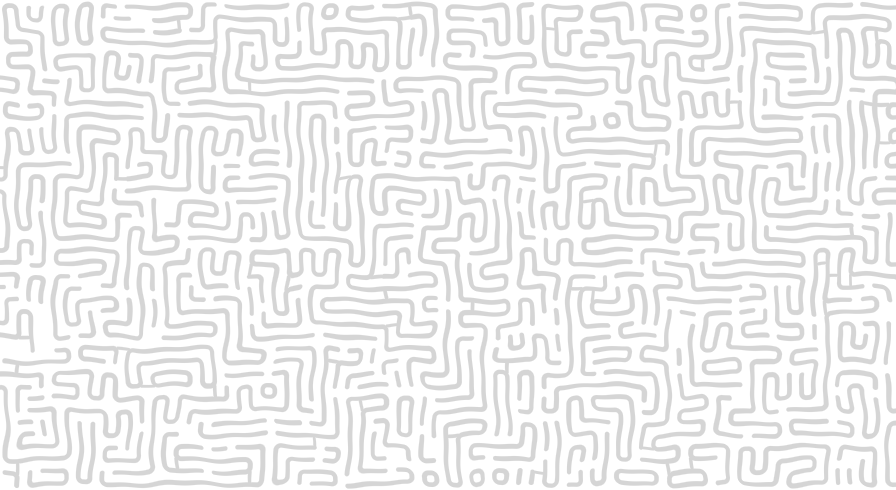
A Shadertoy shader for this pattern:

```glsl
// Hand-drawn labyrinth: grey rounded strokes on white, with gaps and a few thin bridges.
// Coarse nodes each point to a neighbour, swirling around cellular patch centres;
// the strokes are the outline of those links, drawn tile by tile on a grid twice as fine.

const float ROWS = 40.0;            // stroke rows over the canvas height
const float HALF_WIDTH = 0.187;     // stroke half width, in rows
const float CORNER_RADIUS = 0.4;
const float CUT_CHANCE = 0.1;
const float BRIDGE_CHANCE = 0.018;
const vec3 PAPER = vec3(1.0);
const vec3 INK = vec3(0.835);

float hash(vec2 p, float seed) {
    vec3 q = fract(vec3(p.xyx) * vec3(0.1031, 0.1030, 0.0973) + seed * 0.137);
    q += dot(q, q.yzx + 33.33);
    return fract((q.x + q.y) * q.z);
}

// Offset from the nearest scattered centre, by Chebyshev distance.
vec2 patchOffset(vec2 p, float size) {
    vec2 base = floor(p / size);
    vec2 best = vec2(1e3);
    for (int j = -1; j <= 1; j++)
    for (int i = -1; i <= 1; i++) {
        vec2 cell = base + vec2(i, j);
        vec2 centre = (cell + vec2(hash(cell, 1.0), hash(cell, 2.0))) * size;
        vec2 offset = p - centre;
        if (max(abs(offset.x), abs(offset.y)) < max(abs(best.x), abs(best.y))) best = offset;
    }
    return best;
}

// Axis direction a coarse node points to: along square rings, or random.
vec2 heading(vec2 node, float randomShare) {
    float pick = hash(node, 3.0);
    if (hash(node, 4.0) < randomShare) {
        float way = fract(pick * 2.0) < 0.5 ? -1.0 : 1.0;
        return pick < 0.5 ? vec2(way, 0.0) : vec2(0.0, way);
    }
    vec2 o = patchOffset(node, 4.0);
    return abs(o.x) > abs(o.y) ? vec2(0.0, o.x < 0.0 ? -1.0 : 1.0)
                               : vec2(o.y < 0.0 ? 1.0 : -1.0, 0.0);
}

bool linked(vec2 node, vec2 dir) {
    vec2 other = node + dir;
    if (other.y < 0.0 || other.y >= ROWS * 0.5) return false;
    return heading(node, 0.38) == dir || heading(other, 0.38) == -dir;
}

// Distance to a short arm from the tile centre past its border.
float armDistance(vec2 p, vec2 dir) {
    return length(p - dir * clamp(dot(p, dir), 0.0, 0.6));
}

// Distance to a rounded L with arms along +x and +y.
float cornerDistance(vec2 p, float r) {
    vec2 q = r - p;
    return abs(min(max(q.x, q.y), 0.0) + length(max(q, 0.0)) - r);
}

// One random value per edge, shared by the two tiles it joins.
float edgeHash(vec2 tile, vec2 dir) {
    return hash(tile * 2.0 + dir, 5.0);
}

float bridgeDistance(vec2 p, vec2 tile, vec2 dir) {
    float row = tile.y + dir.y;
    bool open = edgeHash(tile, dir) > 1.0 - BRIDGE_CHANCE && row >= 0.0 && row < ROWS;
    return open ? armDistance(p, dir) + 0.05 : 1.0;
}

float mazeDistance(vec2 pos) {
    vec2 tile = floor(pos);
    tile.y = clamp(tile.y, 0.0, ROWS - 1.0);
    vec2 p = pos - tile - 0.5;
    vec2 node = floor(tile * 0.5);
    vec2 side = (tile - node * 2.0) * 2.0 - 1.0;
    vec2 sideX = vec2(side.x, 0.0);
    vec2 sideY = vec2(0.0, side.y);

    // Every tile has two arms; the links decide which.
    bool linkX = linked(node, sideX);
    bool linkY = linked(node, sideY);
    vec2 armA = linkX ? sideX : -sideY;
    vec2 armB = linkY ? sideY : -sideX;
    bool keepA = edgeHash(tile, armA) > CUT_CHANCE;
    bool keepB = edgeHash(tile, armB) > CUT_CHANCE;

    float d = 1.0;
    if (keepA && keepB) {
        if (linkX == linkY) d = cornerDistance(linkX ? p * side : -p * side, CORNER_RADIUS);
        else d = abs(linkX ? p.y : p.x);
    } else if (keepA) d = armDistance(p, armA);
    else if (keepB) d = armDistance(p, armB);

    // Rare thin bridges across the unused sides.
    d = min(d, bridgeDistance(p, tile, linkX ? -sideY : sideX));
    return min(d, bridgeDistance(p, tile, linkY ? -sideX : sideY));
}

// Layered sines that make the lines waver as if drawn by hand.
vec2 waver(vec2 p) {
    return 0.13 * sin(p.yx * vec2(0.83, 0.71) + 1.7 * sin(p * 0.31))
         + 0.06 * sin(p.yx * 1.9 + p * 0.6 + vec2(1.0, 4.0));
}

void mainImage(out vec4 fragColor, in vec2 fragCoord) {
    float pixel = ROWS / iResolution.y;
    vec2 pos = fragCoord * pixel;
    float width = HALF_WIDTH * (1.0 + 0.09 * sin(pos.x * 0.9 + 2.0 * sin(pos.y * 0.7)));
    float d = mazeDistance(pos + waver(pos)) - width;
    float ink = clamp(0.5 - d / (1.1 * pixel), 0.0, 1.0);
    fragColor = vec4(mix(PAPER, INK, ink), 1.0);
}
```
